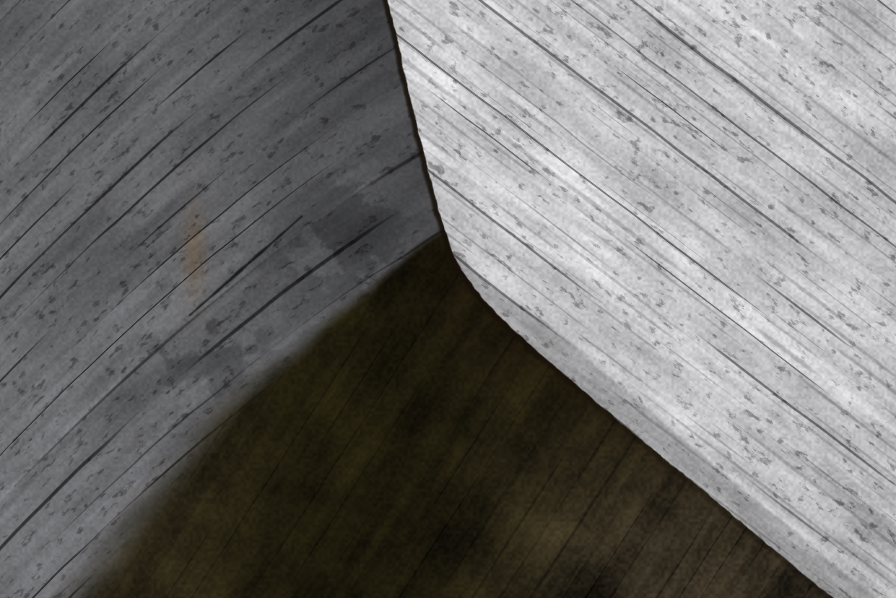
This texture is drawn by a WebGL 2 fragment shader. Its source:

```glsl
#version 300 es
precision highp float;
// Board-marked concrete: a shaded left face, a sunlit right face and a dark
// soffit meet at a bent crease. Curves split the faces; stretched value noise
// and irregular repeated seams give each one its timber grain.

#define LEFT_BOARDS 15.0
#define RIGHT_BOARDS 14.0
#define SEAM_DEPTH 0.55
#define GRAIN 0.20
#define PITTING 0.30
#define EDGE_ROUGHNESS 0.006
#define LEFT_TONE vec3(0.405, 0.407, 0.418)
#define RIGHT_TONE vec3(0.735, 0.735, 0.742)
#define SOFFIT_TONE vec3(0.112, 0.098, 0.045)
#define SOFFIT_WARM vec3(0.205, 0.178, 0.132)
#define RUST vec3(0.085, 0.060, 0.035)

uniform vec2 u_resolution;
out vec4 outColor;

float hash(vec2 p) {
  vec3 q = fract(p.xyx * 0.1031);
  q += dot(q, q.yzx + 33.33);
  return fract((q.x + q.y) * q.z);
}

float noise(vec2 p) {
  vec2 i = floor(p), f = fract(p);
  f = f * f * (3.0 - 2.0 * f);
  return mix(mix(hash(i), hash(i + vec2(1, 0)), f.x),
             mix(hash(i + vec2(0, 1)), hash(i + vec2(1, 1)), f.x), f.y);
}

float fbm(vec2 p) {
  float sum = 0.0, amp = 0.5;
  for (int i = 0; i < 5; i++) {
    sum += amp * noise(p);
    p = mat2(1.6, 1.2, -1.2, 1.6) * p + 7.3;
    amp *= 0.5;
  }
  return sum;
}

// Smooth version of max(x, 0)
float softRamp(float x, float k) { return 0.5 * (x + sqrt(x * x + k * k)); }

float segmentDistance(vec2 p, vec2 a, vec2 b) {
  vec2 d = b - a;
  return length(p - a - d * clamp(dot(p - a, d) / dot(d, d), 0.0, 1.0));
}

// x: tone of the board, y: strength of its broken seam
vec2 boards(float across, float along, float count, float pixel) {
  float w = across * count;
  w += 0.7 * noise(vec2(w * 0.6, 3.0)) + 0.05 * noise(vec2(along * 12.0, w));
  float seamId = floor(w + 0.5);
  float reach = smoothstep(0.3, 0.75, noise(vec2(along * 4.0, seamId * 7.3)));
  float width = mix(0.001, 0.0035, hash(vec2(seamId, 5.0))) * reach;
  float seam = reach * (1.0 - smoothstep(width * 0.4, width + pixel, abs(w - seamId) / count));
  return vec2(hash(vec2(floor(w), 11.0)) - 0.5, seam);
}

// Multiplier for weathered concrete along the board direction
float concrete(vec2 p, float across, float along) {
  float blotch = fbm(p * 7.0) - 0.48;
  float streak = fbm(vec2(along * 6.0, across * 55.0)) - 0.48;
  float fine = noise(p * 230.0) - 0.5;
  float pits = smoothstep(0.60, 0.80, fbm(vec2(along * 45.0, across * 95.0) + 20.0));
  return 1.0 + GRAIN * (1.5 * blotch + 1.8 * streak + 0.65 * fine) - PITTING * pits;
}

vec3 leftFace(vec2 p, float pixel) {
  float across = p.y + 1.05 * p.x - 0.31 * p.x * p.x;
  float along = p.x - 0.8 * p.y;
  vec2 board = boards(across, along, LEFT_BOARDS, pixel);
  float light = 0.98 - 0.24 * smoothstep(0.2, 0.7, p.x) + 0.18 * (p.y - 0.35);
  light *= concrete(p, across, along) * (1.0 + 0.15 * board.x);
  light *= 1.0 - SEAM_DEPTH * board.y;
  // Damp patches, then one long open crack
  float damp = exp(-90.0 * dot(p - vec2(0.57, 0.39), p - vec2(0.57, 0.39)))
             + exp(-90.0 * dot(p - vec2(0.34, 0.57), p - vec2(0.34, 0.57)));
  light *= 1.0 - 0.28 * damp * smoothstep(0.46, 0.54, fbm(p * 16.0));
  float crack = segmentDistance(p, vec2(0.318, 0.527), vec2(0.505, 0.362));
  crack += 0.003 * noise(p * 40.0);
  light *= 1.0 - 0.7 * (1.0 - smoothstep(0.001, 0.004 + pixel, crack));
  vec2 stain = (p - vec2(0.325, 0.42)) * vec2(55.0, 14.0);
  return LEFT_TONE * light * mix(vec3(1), vec3(1.08, 0.96, 0.82), exp(-dot(stain, stain)));
}

vec3 rightFace(vec2 p, float edgeGap, float pixel) {
  float across = p.y - 0.76 * p.x;
  float along = p.x + 0.76 * p.y;
  vec2 board = boards(across + 3.0, along, RIGHT_BOARDS, pixel);
  vec2 scratch = boards(across + 5.0, along * 1.7, RIGHT_BOARDS * 3.0, pixel);
  float light = concrete(p + 4.0, across, along) * (1.04 + 0.07 * board.x);
  light *= 1.0 - SEAM_DEPTH * (0.8 * board.y + 0.3 * scratch.y);
  // Flat bevel that widens below the bend
  float bevel = 0.045 * smoothstep(0.38, 0.56, p.y);
  float onBevel = 1.0 - smoothstep(bevel - 0.004, bevel + 0.004, edgeGap);
  light *= 1.0 - 0.2 * onBevel * smoothstep(0.38, 0.46, p.y);
  return RIGHT_TONE * light;
}

vec3 soffit(vec2 p, float edgeGap, float pixel) {
  float across = p.x + 0.65 * p.y, along = p.y - 0.65 * p.x;
  vec2 board = boards(across, along, 20.0, pixel);
  float warm = smoothstep(0.65, 1.15, p.x) * smoothstep(0.55, 0.95, p.y);
  warm += 0.35 * (1.0 - smoothstep(0.2, 0.55, p.x));
  vec3 tone = mix(SOFFIT_TONE, SOFFIT_WARM, clamp(warm, 0.0, 1.0));
  tone = mix(tone, RUST, 0.6 * exp(-18.0 * abs(edgeGap)) * (1.0 - warm));
  float light = 1.0 + 1.3 * (fbm(p * 9.0) - 0.48) + 0.2 * board.x - 0.3 * board.y;
  light += 0.7 * (fbm(vec2(along * 4.0, across * 50.0)) - 0.48);
  return tone * (light + 0.35 * (noise(p * 200.0) - 0.5));
}

void main() {
  // x spans 0 to 1.5; y runs downward from 0 at the top
  vec2 uv = gl_FragCoord.xy / u_resolution;
  vec2 p = vec2(uv.x * 1.5, 1.0 - uv.y);
  float pixel = 1.0 / u_resolution.y;

  // Bent crease, with its signed gap measured across the slope
  float crease = 0.647 + 0.22 * p.y + softRamp(p.y - 0.475, 0.074);
  float slope = 0.22 + smoothstep(0.38, 0.57, p.y);
  float gap = (p.x - crease) / sqrt(1.0 + slope * slope);
  gap += EDGE_ROUGHNESS * (fbm(p * 45.0) - 0.48);

  // Soft fold between the left face and the soffit
  float fold = 0.39 + 0.8 * (0.734 - p.x) + 0.5 * softRamp(0.371 - p.x, 0.06);
  float softness = mix(0.085, 0.012, smoothstep(0.1, 0.7, p.x));
  float shade = smoothstep(-softness, softness, p.y - fold + 0.025 * (fbm(p * 14.0) - 0.48));

  vec3 color = mix(leftFace(p, pixel), soffit(p, gap, pixel), shade);
  float rim = 1.0 - smoothstep(0.002, 0.009, abs(gap + 0.003));
  color = mix(color, RUST, 0.85 * rim * (1.0 - 0.6 * smoothstep(0.5, 0.8, p.y)));
  color = mix(color, rightFace(p, gap, pixel), smoothstep(-pixel, pixel, gap));
  outColor = vec4(clamp(color, 0.0, 1.0), 1.0);
}
```
